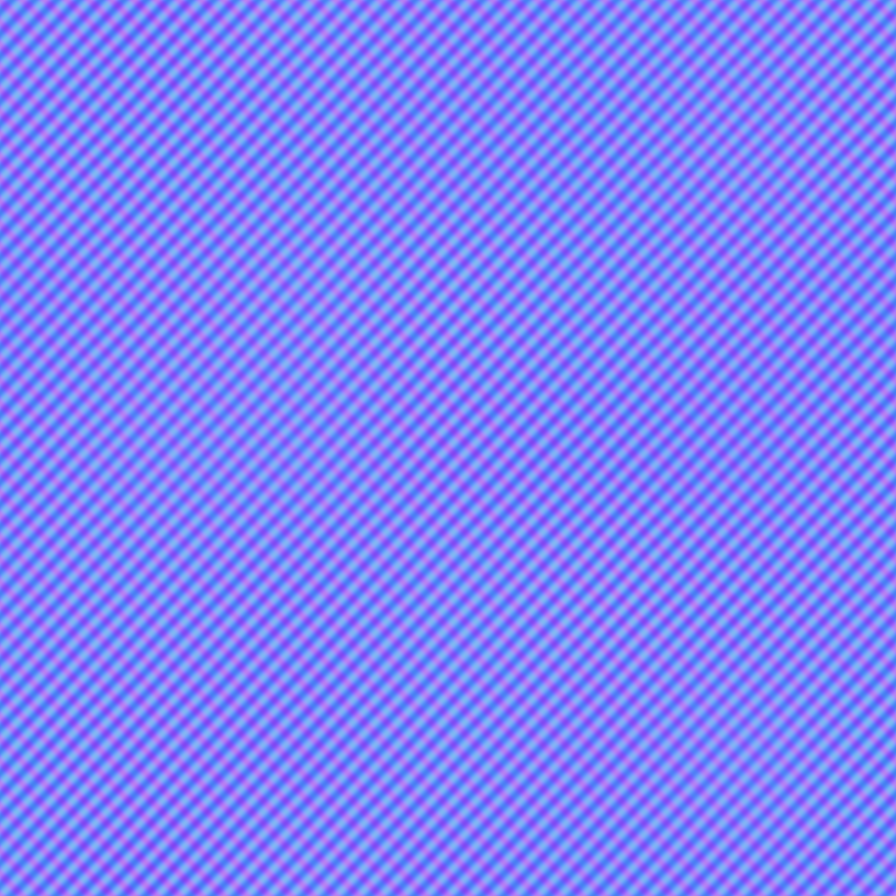
This texture map is drawn by a three.js fragment shader. Its source:

```glsl
// Normal map of a fine diagonal egg-crate relief with gentle, broad unevenness.
varying vec2 vUv;

const float TAU = 6.2831853;
const vec2 REPEATS = vec2(40.0, 40.0); // ridges across and down
const float RIDGE_SLOPE = 0.235;       // steepness of each ridge set
const float UNEVEN_CELLS = 6.0;        // broad patches across the surface
const float UNEVEN_TILT = 0.07;        // slope range of the broad patches
const float UNEVEN_DEPTH = 0.2;        // range of ridge steepness between patches

float hash(vec2 p) {
  return fract(sin(dot(p, vec2(127.1, 311.7))) * 43758.5453);
}

// Smooth value noise that wraps after the given number of cells.
float tiledNoise(vec2 p, float cells, float seed) {
  vec2 i = floor(p);
  vec2 f = fract(p);
  vec2 w = f * f * (3.0 - 2.0 * f);
  vec2 a = mod(i, cells) + seed;
  vec2 b = mod(i + 1.0, cells) + seed;
  return mix(mix(hash(a), hash(vec2(b.x, a.y)), w.x),
             mix(hash(vec2(a.x, b.y)), hash(b), w.x), w.y);
}

// Slope of one sine ridge set whose phase grows along the given direction.
vec2 ridgeSlope(vec2 cell, vec2 direction, float steepness) {
  return direction * steepness * cos(TAU * dot(cell, direction));
}

// Tangent-space normal from a slope, packed into colour range 0..1.
vec3 slopeToColour(vec2 slope) {
  return normalize(vec3(slope, 1.0)) * 0.5 + 0.5;
}

void main() {
  // The surface runs downwards, so green follows the downward slope.
  vec2 surface = vec2(vUv.x, 1.0 - vUv.y);
  vec2 cell = surface * REPEATS;
  vec2 patchPos = surface * UNEVEN_CELLS;

  // Crossing ridges, a little deeper in some patches than in others.
  float depth = 1.0 + UNEVEN_DEPTH * (tiledNoise(patchPos, UNEVEN_CELLS, 17.0) - 0.5);
  vec2 slope = ridgeSlope(cell, vec2(1.0, 1.0), RIDGE_SLOPE * depth)
             + ridgeSlope(cell, vec2(1.0, -1.0), RIDGE_SLOPE * depth);

  // Broad tilt of the surface.
  slope += UNEVEN_TILT * (vec2(tiledNoise(patchPos, UNEVEN_CELLS, 31.0),
                               tiledNoise(patchPos, UNEVEN_CELLS, 53.0)) - 0.5);

  gl_FragColor = vec4(slopeToColour(slope), 1.0);
}
```
